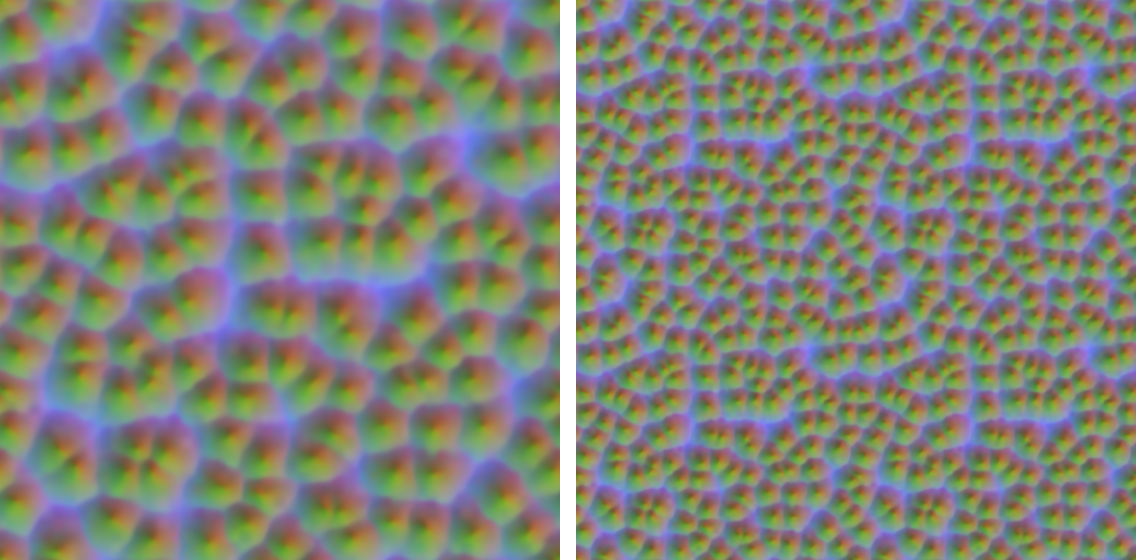
Left, the tile; right, the same tile 2 across and 2 down.
Write a WebGL 2 fragment shader that draws this texture map.

```glsl
#version 300 es
precision highp float;
// Soft cellular bump field, coloured by its shape: blue is the distance to
// the nearest cell centre, red and green are the slope along x and y.
// Cells and noise live on wrapped lattices, so the square tiles.

#define CELLS 12.0        // cells along each side
#define JITTER 0.92       // scatter of the cell centres
#define CREASE 15.0       // sharpness of the valleys between cells
#define TIP 0.09          // rounding of each cell top
#define WARP 0.16         // wobble of the outlines, in cells
#define SLOPE 0.19        // strength of the red and green tint
#define FADE 0.55         // loss of tint away from the centre
#define GRAIN 0.07        // uneven tint within the cells
#define BLUE_LOW 0.05     // blue at a cell top
#define BLUE_GAIN 0.93    // rise of blue with distance

uniform vec2 u_resolution;
out vec4 fragColor;

vec2 hash2(vec2 p) {
    vec2 q = vec2(dot(p, vec2(127.1, 311.7)), dot(p, vec2(269.5, 183.3)));
    return fract(sin(q) * 43758.5453);
}

// Two channels of smooth value noise in -0.5..0.5, repeating after period
vec2 wrappedNoise(vec2 p, float period) {
    vec2 i = floor(p);
    vec2 f = p - i;
    f = f * f * f * (f * (f * 6.0 - 15.0) + 10.0);
    vec2 a = hash2(mod(i, period) + period);
    vec2 b = hash2(mod(i + vec2(1.0, 0.0), period) + period);
    vec2 c = hash2(mod(i + vec2(0.0, 1.0), period) + period);
    vec2 d = hash2(mod(i + 1.0, period) + period);
    return mix(mix(a, b, f.x), mix(c, d, f.x), f.y) - 0.5;
}

// Soft distance to the nearest centre (x) and the slope there (yz)
vec3 softCells(vec2 p) {
    vec2 base = floor(p);
    float total = 0.0;
    vec2 slope = vec2(0.0);
    for (int y = -2; y <= 2; y++) {
        for (int x = -2; x <= 2; x++) {
            vec2 cell = base + vec2(x, y);
            vec2 centre = cell + 0.5 + JITTER * (hash2(mod(cell, CELLS)) - 0.5);
            vec2 away = p - centre;
            float dist = sqrt(dot(away, away) + TIP * TIP);
            float weight = exp(-CREASE * dist);
            total += weight;
            slope += weight * away / dist;
        }
    }
    return vec3(-log(total) / CREASE, slope / total);
}

void main() {
    vec2 uv = gl_FragCoord.xy / u_resolution;

    // Bend the lattice so that outlines and tops are irregular
    vec2 coarse = wrappedNoise(uv * CELLS * 2.0, CELLS * 2.0);
    vec2 fine = wrappedNoise(uv * CELLS * 4.0, CELLS * 4.0);
    vec3 field = softCells(uv * CELLS + WARP * (coarse + 0.4 * fine));

    // Tint by slope, strongest near the tops; green rises downwards
    float height = clamp(field.x, 0.0, 1.0);
    vec2 tint = SLOPE * (1.0 - FADE * height) * field.yz * vec2(1.0, -1.0);
    tint += GRAIN * (fine + 0.6 * coarse);

    vec3 colour = vec3(vec2(0.5, 0.505) + tint, BLUE_LOW + BLUE_GAIN * height);
    fragColor = vec4(clamp(colour, 0.0, 1.0), 1.0);
}
```
